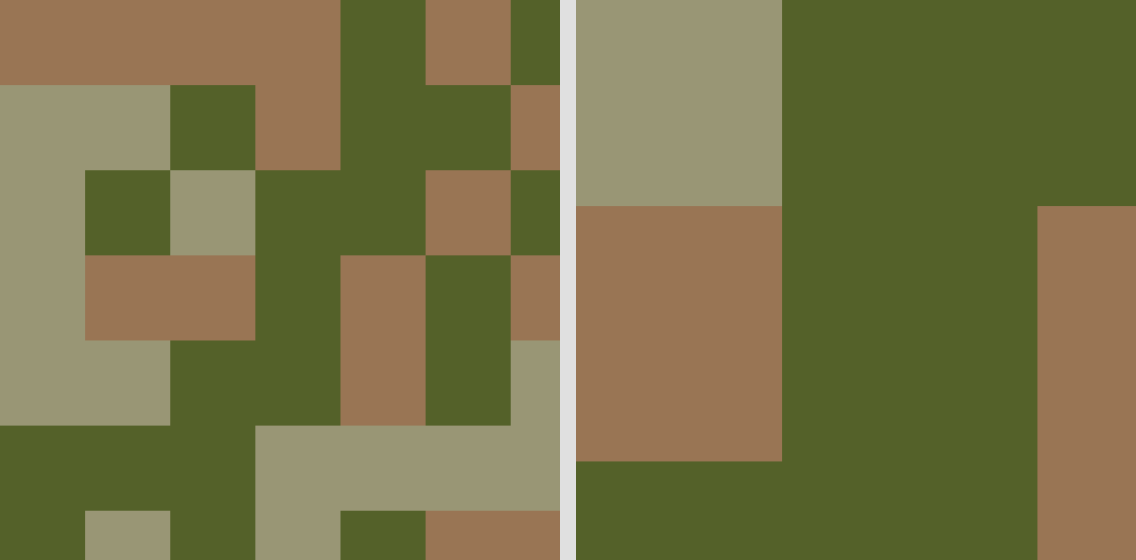
Left: the whole. Right: its middle third, enlarged.
Write a Shadertoy shader that draws this pattern.

```glsl
const vec3 GREEN = vec3(0.33, 0.38, 0.16);
const vec3 BROWN = vec3(0.60, 0.46, 0.33);
const vec3 TAN = vec3(0.60, 0.59, 0.46);

const float CELL_SIZE = 0.152;  // side of a square, in canvas heights
const int PRIME = 53;           // cubing modulo this prime is a permutation
const int ROW_STRIDE = 8;

int cubeMod(int n) {
    n %= PRIME;
    return (n * n * n) % PRIME;
}

// Evenly spread pseudo-random value in 0..1, so colour shares stay balanced
float cellRank(ivec2 cell) {
    int index = cell.x + ROW_STRIDE * cell.y + PRIME;
    int rank = cubeMod(cubeMod(index) + 7);
    return (float(rank) + 0.5) / float(PRIME);
}

vec3 cellColor(vec2 cell) {
    float rank = cellRank(ivec2(cell));
    return rank < 0.41 ? GREEN : rank < 0.71 ? BROWN : TAN;
}

// Box-filtered grid: blends the cells that a footprint of given width covers
vec3 mosaic(vec2 p, float width) {
    vec2 corner = p + 0.5 * width;
    vec2 cell = floor(corner);
    vec2 cover = clamp((corner - cell) / width, 0.0, 1.0);
    vec3 upper = mix(cellColor(cell - vec2(1.0, 1.0)), cellColor(cell - vec2(0.0, 1.0)), cover.x);
    vec3 lower = mix(cellColor(cell - vec2(1.0, 0.0)), cellColor(cell), cover.x);
    return mix(upper, lower, cover.y);
}

void mainImage(out vec4 fragColor, in vec2 fragCoord) {
    // Grid is anchored at the top left corner
    vec2 fromTop = vec2(fragCoord.x, iResolution.y - fragCoord.y) / iResolution.y;
    float pixelWidth = 1.0 / (iResolution.y * CELL_SIZE);
    fragColor = vec4(mosaic(fromTop / CELL_SIZE, pixelWidth), 1.0);
}
```
